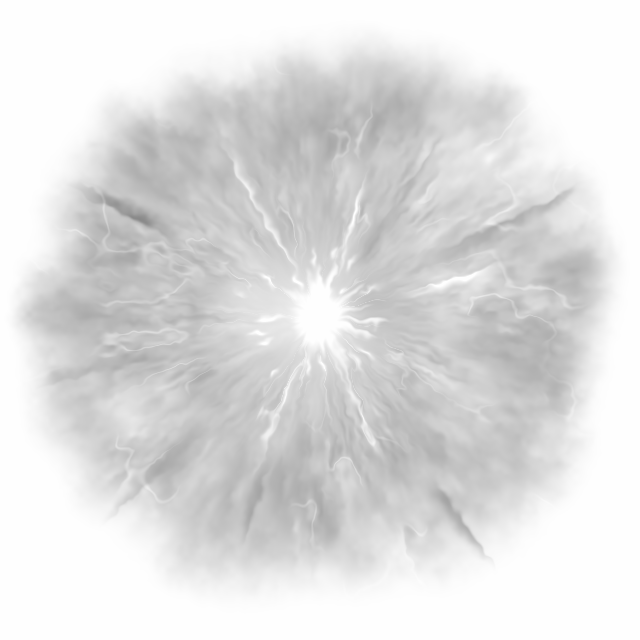
Reproduce this background procedurally as a Shadertoy shader.

```glsl
// A soft grey burst on white: a glowing core inside a feathered oval of radial smears.
// Warped polar value noise makes broken fibres and thin wisps; broad patches, tapered
// streaks and scattered flecks are layered over it before the oval fades to white.

const float TAU = 6.2831853;

float hash(vec2 p) {
    vec3 q = fract(vec3(p.xyx) * 0.1031);
    q += dot(q, q.yzx + 33.33);
    return fract((q.x + q.y) * q.z);
}

// Value noise centred on zero; its x axis wraps after the given number of cells.
float wrapNoise(vec2 p, float cells) {
    vec2 i = floor(p), f = fract(p);
    f = f * f * (3.0 - 2.0 * f);
    float x0 = mod(i.x, cells), x1 = mod(i.x + 1.0, cells);
    return mix(mix(hash(vec2(x0, i.y)), hash(vec2(x1, i.y)), f.x),
               mix(hash(vec2(x0, i.y + 1.0)), hash(vec2(x1, i.y + 1.0)), f.x), f.y) - 0.5;
}

// Noise stretched along the radius; polar holds the turn and the distance.
float fibres(vec2 polar, float cells, float rings) {
    return wrapNoise(vec2(polar.x * cells, polar.y * rings + cells), cells);
}

// Broad light and dark areas: x, y, radius, tone.
float patches(vec2 uv) {
    vec4 spots[12] = vec4[12](
        vec4(0.50, 0.85, 0.09, -0.07), vec4(0.32, 0.86, 0.05, -0.05),
        vec4(0.65, 0.84, 0.06, -0.05), vec4(0.75, 0.76, 0.09, 0.07),
        vec4(0.16, 0.49, 0.06, -0.08), vec4(0.14, 0.60, 0.06, -0.04),
        vec4(0.50, 0.19, 0.09, -0.05), vec4(0.28, 0.21, 0.09, 0.06),
        vec4(0.11, 0.35, 0.08, 0.06), vec4(0.88, 0.43, 0.07, -0.05),
        vec4(0.39, 0.53, 0.06, 0.07), vec4(0.57, 0.53, 0.04, -0.07));
    float tone = 0.0;
    for (int i = 0; i < 12; i++) {
        vec2 d = (uv - spots[i].xy) / spots[i].z;
        tone += spots[i].w * exp(-dot(d, d));
    }
    return tone;
}

// Narrow radial strokes, crisper on one side: angle in degrees, inner, outer, tone.
float streaks(vec2 d, float grain) {
    vec4 rays[12] = vec4[12](
        vec4(152.0, 0.27, 0.45, -0.13), vec4(193.5, 0.27, 0.46, -0.10),
        vec4(224.0, 0.26, 0.47, -0.10), vec4(305.0, 0.32, 0.48, -0.14),
        vec4(55.0, 0.10, 0.34, -0.11), vec4(26.5, 0.22, 0.48, -0.11),
        vec4(251.5, 0.24, 0.38, -0.10), vec4(71.0, 0.08, 0.25, 0.11),
        vec4(16.0, 0.15, 0.30, 0.13), vec4(248.0, 0.09, 0.27, 0.11),
        vec4(294.0, 0.06, 0.28, 0.12), vec4(119.0, 0.09, 0.32, 0.11));
    float tone = 0.0;
    for (int i = 0; i < 12; i++) {
        vec4 ray = rays[i];
        float a = radians(ray.x);
        vec2 dir = vec2(cos(a), sin(a));
        float along = dot(d, dir);
        float across = dot(d, vec2(-dir.y, dir.x)) + 0.007 * grain;
        float t = clamp((along - ray.y) / (ray.z - ray.y), 0.0, 1.0);
        float width = ray.w < 0.0 ? mix(0.015, 0.005, t) : 0.006;
        width *= across > 0.0 ? 0.45 : 1.2;
        float span = smoothstep(ray.y - 0.03, ray.y + 0.04, along)
                   * (1.0 - smoothstep(ray.z - 0.06, ray.z + 0.01, along));
        tone += ray.w * span * (1.0 + grain) * exp(-across * across / (width * width));
    }
    return tone;
}

// Small bright dashes scattered around the core.
float flecks(vec2 d) {
    float light = 0.0;
    for (float id = 0.0; id < 16.0; id++) {
        float a = TAU * (id * 0.618 + 0.1 * hash(vec2(id, 3.0)));
        vec2 dir = vec2(cos(a), sin(a));
        float reach = mix(0.05, 0.12, hash(vec2(id, 7.0)));
        vec2 q = vec2(dot(d, dir) - reach, dot(d, vec2(-dir.y, dir.x)));
        q /= vec2(mix(0.006, 0.022, hash(vec2(id, 11.0))), 0.004);
        light += 0.15 * exp(-dot(q, q));
    }
    return light;
}

void mainImage(out vec4 fragColor, in vec2 fragCoord) {
    vec2 uv = fragCoord / iResolution.xy;
    vec2 d = uv - vec2(0.498, 0.505);
    float r = length(d);

    // Small wobble that roughens every radial edge.
    vec2 wobble = vec2(wrapNoise(uv * 48.0, 512.0), wrapNoise(uv * 48.0 + 91.0, 512.0));
    wobble += 0.6 * vec2(wrapNoise(uv * 110.0, 512.0), wrapNoise(uv * 110.0 + 57.0, 512.0));
    vec2 w = d + 0.007 * wobble;
    vec2 polar = vec2(atan(w.y, w.x) / TAU + 0.5, length(w));

    // Fibres from coarse to fine, then sparse bright wisps along level lines.
    float coarse = fibres(polar, 17.0, 9.0), medium = fibres(polar, 47.0, 15.0);
    float fine = fibres(polar, 131.0, 30.0), hair = fibres(polar, 223.0, 52.0);
    float gate = smoothstep(-0.1, 0.3, fibres(polar, 29.0, 13.0));
    float wisp = gate * (1.0 - smoothstep(0.0, 0.07, abs(medium + 0.3 * fine)));
    float detail = smoothstep(0.05, 0.2, r) * (0.08 * fine + 0.07 * hair * (0.4 + gate))
                 + 0.07 * wisp + 0.02 * wobble.x;
    float grey = 0.783 + 0.11 * coarse + 0.10 * medium + detail + patches(uv);

    // Oval outline, feathered most at the top and bottom.
    vec2 e = pow(abs(d) / vec2(0.478, 0.462), vec2(2.3));
    float oval = pow(e.x + e.y, 1.0 / 2.3) + 0.04 * coarse + 0.05 * medium + 0.02 * wobble.y;
    float body = 1.0 - smoothstep(mix(0.84, 0.68, abs(d.y) / max(r, 0.001)), 1.01, oval);
    float value = mix(0.995, grey, body) + streaks(w, medium + fine);

    // White core with ragged spikes and a lumpy halo.
    float ragged = r * (1.0 + 0.7 * coarse + 0.8 * medium) + 0.012 * wobble.x;
    value += flecks(w + 0.004 * wobble) + 0.13 * exp(-ragged * ragged / 0.0075);
    value = mix(value, 1.0, 1.0 - smoothstep(0.03, 0.062, ragged));
    fragColor = vec4(vec3(clamp(value, 0.0, 0.995)), 1.0);
}
```
